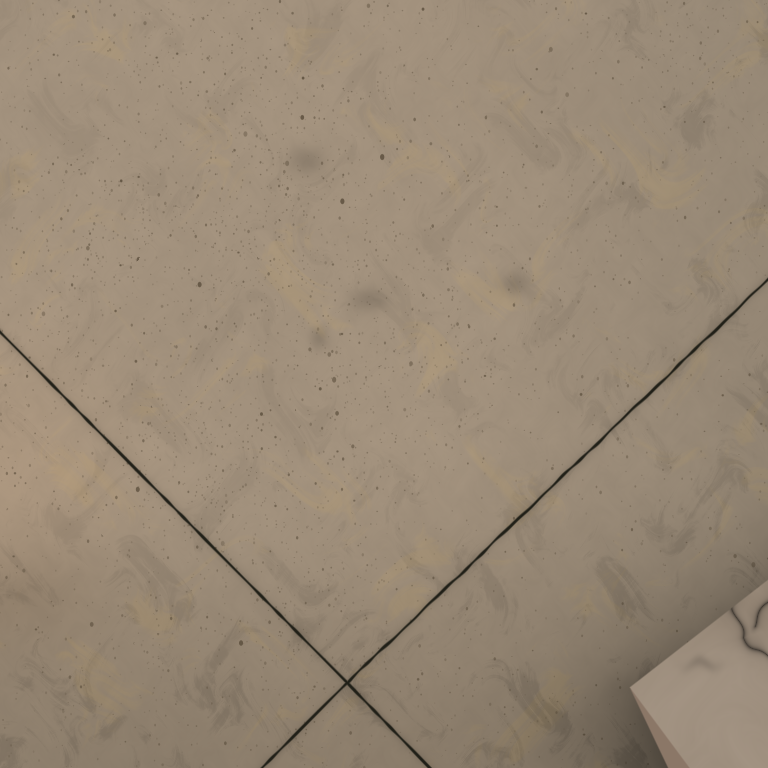
A Shadertoy shader for this texture:

```glsl
// Weathered concrete floor with two crossing joints and the corner of a pale marble block.

vec2 hash2(vec2 p) {
    vec3 q = fract(p.xyx * vec3(0.1031, 0.1030, 0.0973));
    q += dot(q, q.yzx + 33.33);
    return fract((q.xx + q.yz) * q.zy);
}

// Layered, rotated and warped sines, roughly -1..1
float mottle(vec2 p) {
    float sum = 0.0, amp = 0.5;
    for (int i = 0; i < 6; i++) {
        p += 0.7 * sin(p.yx * 1.3 + float(i) * 1.9);
        sum += amp * sin(p.x) * sin(p.y + 0.6);
        p = mat2(1.35, 1.1, -1.1, 1.35) * p + 3.7;
        amp *= 0.68;
    }
    return sum;
}

// Round pits in jittered cells: few are large, most are tiny
float pits(vec2 uv, float scale, float density, float maxRadius) {
    vec2 p = uv * scale, cell = floor(p);
    float aa = 0.8 * scale / iResolution.y, cover = 0.0;
    for (int y = -1; y <= 1; y++)
    for (int x = -1; x <= 1; x++) {
        vec2 id = cell + vec2(x, y);
        vec2 rnd = hash2(id + scale), size = hash2(id + scale + 71.0);
        vec2 d = p - id - rnd;
        d.x *= 0.8 + 0.6 * size.y;
        float radius = maxRadius * (0.3 + 0.7 * size.y * size.y);
        float pit = 1.0 - smoothstep(radius - aa, radius + aa, length(d));
        cover = max(cover, pit * step(size.x, density) * (0.4 + 0.6 * rnd.x));
    }
    return cover;
}

float segment(vec2 p, vec2 a, vec2 b) {
    vec2 ab = b - a;
    return length(p - a - ab * clamp(dot(p - a, ab) / dot(ab, ab), 0.0, 1.0));
}

float glow(vec2 p, vec2 center, vec2 size) {
    vec2 d = (p - center) / size;
    return exp(-dot(d, d));
}

vec3 concrete(vec2 uv) {
    // Broad light falloff
    vec3 col = vec3(0.637, 0.571, 0.492);
    col -= vec3(0.050, 0.040, 0.032) * smoothstep(0.5, 1.05, uv.x);
    col -= vec3(0.085, 0.076, 0.068) * smoothstep(0.42, 0.0, uv.y);
    col += vec3(0.035, 0.018, 0.005) * glow(uv, vec2(0.0, 0.38), vec2(0.16, 0.2));
    col -= 0.03 * glow(uv, vec2(0.02, 0.22), vec2(0.12, 0.06));

    // Cloudy stains, ochre traces and fine grain
    float cloud = mottle(uv * 9.0 + 2.0);
    float patches = mottle(uv * vec2(31.0, 25.0) + 8.0);
    float fine = mottle(uv * vec2(85.0, 70.0));
    float worn = 0.45 + 0.55 * smoothstep(0.45, 0.05, uv.y)
               + 0.35 * smoothstep(0.6, 0.95, uv.x);
    col *= 1.0 + 0.018 * cloud + 0.016 * fine;
    col *= 1.0 - 0.10 * worn * smoothstep(0.1, 0.75, patches + 0.35 * fine);
    col += vec3(0.025, 0.015, -0.012) * smoothstep(0.25, 0.8, mottle(uv * 22.0 + 40.0));

    // Soft dark blots
    col *= 1.0 - 0.13 * (glow(uv, vec2(0.48, 0.61), vec2(0.025, 0.015))
                       + glow(uv, vec2(0.67, 0.63), vec2(0.018, 0.015))
                       + glow(uv, vec2(0.40, 0.79), vec2(0.025, 0.02))
                       + glow(uv, vec2(0.415, 0.56), vec2(0.012, 0.015)));

    // Pits gather left of the middle
    float crowd = 0.25 + glow(uv, vec2(0.32, 0.60), vec2(0.27, 0.38))
                + 0.4 * glow(uv, vec2(0.93, 0.93), vec2(0.15, 0.1));
    crowd *= 0.6 + 0.6 * smoothstep(-0.3, 0.5, cloud);
    float holes = pits(uv, 38.0, 0.13 * crowd, 0.15);
    holes = max(holes, 0.75 * pits(uv, 85.0, 0.24 * crowd, 0.20));
    holes = max(holes, 0.5 * pits(uv + 0.37, 150.0, 0.30 * crowd, 0.25));
    return mix(col, vec3(0.34, 0.29, 0.22), 0.8 * holes);
}

void mainImage(out vec4 fragColor, in vec2 fragCoord) {
    vec2 uv = fragCoord / iResolution.xy;
    float px = 1.0 / iResolution.y;
    vec3 col = concrete(uv);

    // Joints with slightly ragged rims
    vec2 cross = vec2(0.452, 0.111);
    float wobble = 0.0007 * sin(uv.x * 75.0) + 0.0004 * sin(uv.x * 210.0 + 1.0);
    float joint = min(segment(uv, vec2(-0.02, 0.588), cross), segment(uv, cross, vec2(0.58, -0.021)));
    joint = min(joint, segment(uv + vec2(0.0, wobble), cross, vec2(1.02, 0.655)));
    joint = min(joint, segment(uv, cross, vec2(0.321, -0.020)));
    float rim = 0.0016 + 0.0004 * sin(uv.x * 160.0 + 3.0 * sin(uv.y * 47.0));
    col *= 1.0 - 0.16 * exp(-joint / 0.004);
    col = mix(col, vec3(0.11, 0.11, 0.08), 0.95 * (1.0 - smoothstep(rim - px, rim + px, joint)));

    // Contact shadow around the block
    vec2 q = uv - vec2(0.820, 0.105);
    float topEdge = dot(q, vec2(-0.614, 0.789));
    float leftEdge = dot(q, vec2(-0.903, -0.430));
    float block = max(topEdge, leftEdge);
    float gap = length(max(vec2(topEdge, leftEdge), 0.0));
    float below = smoothstep(0.16, 0.0, uv.y);
    col *= 1.0 - (0.20 + 0.20 * below) * exp(-gap / (0.06 + 0.03 * below));

    // Marble: top face, narrow side face and dark veins
    float veil = mottle(uv * 24.0 + 5.0);
    vec3 face = vec3(0.625, 0.565, 0.500) + 0.014 * veil - 0.04 * smoothstep(0.1, 0.24, uv.y);
    float side = dot(q, vec2(-0.803, -0.596));
    face = mix(face, vec3(0.545, 0.465, 0.405), smoothstep(-px, px, side));
    vec2 w = uv + 0.004 * vec2(sin(uv.y * 130.0), sin(uv.x * 150.0));
    float vein = min(segment(w, vec2(0.955, 0.208), vec2(0.968, 0.172)),
                     segment(w, vec2(0.968, 0.172), vec2(1.01, 0.135)));
    vein = min(vein, segment(w, vec2(0.980, 0.185), vec2(1.01, 0.225)));
    face *= 1.0 - 0.45 * exp(-vein / 0.0025) - 0.12 * exp(-vein / 0.012);
    face *= 1.0 - 0.14 * glow(w, vec2(0.91, 0.135), vec2(0.022, 0.008));
    col = mix(col, face, 1.0 - smoothstep(-px, px, block));

    fragColor = vec4(clamp(col, 0.0, 1.0), 1.0);
}
```
